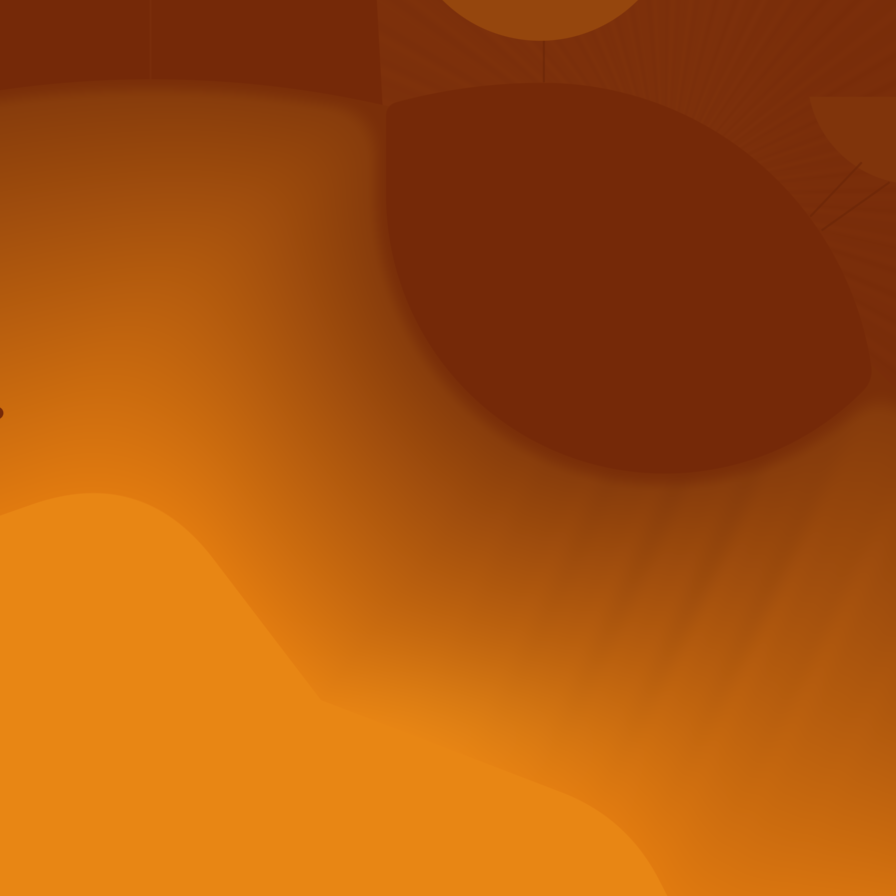
This background is drawn by a Shadertoy shader. Its source:

```glsl
// A warm amber abstract: a dark leaf under a brown sky, over a glowing plateau.
// Circles and half planes give signed distances; the ratio between the distance
// to the dark forms and the distance to the bright ones drives the gradient.

#define LEAF_COLOR   vec3(0.460, 0.162, 0.030)
#define SKY_COLOR    vec3(0.488, 0.188, 0.043)
#define SHADOW_COLOR vec3(0.515, 0.225, 0.045)
#define ORANGE_COLOR vec3(0.882, 0.480, 0.060)
#define AMBER_COLOR  vec3(0.910, 0.525, 0.080)
#define DISC_COLOR   vec3(0.585, 0.275, 0.050)
#define EDGE_SHADE   0.022
#define STREAK_GAIN  0.010
#define RAY_GAIN     0.005

// Smooth maximum and minimum with blend width k
float smoothMax(float a, float b, float k) {
    float h = max(k - abs(a - b), 0.0) / k;
    return max(a, b) + 0.25 * k * h * h;
}

float smoothMin(float a, float b, float k) {
    return -smoothMax(-a, -b, k);
}

float circle(vec2 p, vec2 center, float radius) {
    return length(p - center) - radius;
}

float halfPlane(vec2 p, vec2 point, vec2 normal) {
    return dot(p - point, normal);
}

float segment(vec2 p, vec2 a, vec2 b) {
    vec2 pa = p - a, ba = b - a;
    return length(pa - ba * clamp(dot(pa, ba) / dot(ba, ba), 0.0, 1.0));
}

// Antialiased coverage of the inside of a distance field
float cover(float d) {
    float w = 0.9 / iResolution.y;
    return smoothstep(w, -w, d);
}

// Leaf: round belly with a straight upper left wall, cut by a two-radius cap
float leafShape(vec2 p) {
    vec2 center = vec2(0.742, 0.2174);
    float belly = circle(vec2(p.x, max(p.y, center.y)), center, 0.3112);
    vec2 apex = vec2(0.6055, 0.0924);
    float radius = p.x < apex.x ? 0.625 : 0.371;
    float cap = circle(p, apex + vec2(0.0, radius), radius);
    return smoothMax(belly, cap, 0.012);
}

// Plateau: a rounded hill on the left joined to a lower shoulder
float plateauShape(vec2 p) {
    float hill = smoothMax(halfPlane(p, vec2(0.0, 0.5755), vec2(-0.33, -0.944)),
                           halfPlane(p, vec2(0.2539, 0.6445), vec2(0.795, -0.606)), 0.124);
    float shoulder = smoothMax(halfPlane(p, vec2(0.358, 0.7813), vec2(0.358, -0.934)),
                               halfPlane(p, vec2(0.7448, 1.0), vec2(0.889, -0.458)), 0.052);
    return min(hill, shoulder);
}

// Brown sky with a seam, two discs, fine rays and thin creases
vec3 skyColor(vec2 p) {
    vec2 fromLeaf = p - vec2(0.742, 0.2174);
    float angle = atan(fromLeaf.y, fromLeaf.x);
    float rays = sin(angle * 73.0) + 0.6 * sin(angle * 131.0 + 1.0);
    vec3 right = mix(SKY_COLOR, LEAF_COLOR, 0.4 * smoothstep(0.75, 0.95, p.x));
    right += RAY_GAIN * rays * vec3(0.8, 0.6, 0.2);
    float sideDisc = max(circle(p, vec2(1.0221, 0.0846), 0.1211), 0.108 - p.y);
    right = mix(right, vec3(0.500, 0.203, 0.045), cover(sideDisc));

    float crease = min(segment(p, vec2(0.905, 0.241), vec2(0.961, 0.182)),
                       segment(p, vec2(0.918, 0.2565), vec2(0.992, 0.204)));
    crease = min(crease, segment(p, vec2(0.607, 0.040), vec2(0.607, 0.091)));
    right = mix(right, LEAF_COLOR * 0.92, 0.7 * cover(crease - 0.0012));
    right = mix(right, DISC_COLOR, cover(circle(p, vec2(0.6029, -0.1081), 0.1536)));

    vec3 left = LEAF_COLOR + 0.015 * cover(abs(p.x - 0.168) - 0.001);
    return mix(left, right, cover(0.4206 + 0.054 * p.y - p.x));
}

void mainImage(out vec4 fragColor, in vec2 fragCoord) {
    // Canvas units, with y running down from the top
    vec2 p = fragCoord / iResolution.xy;
    p.y = 1.0 - p.y;

    float horizon = -circle(p, vec2(0.1693, 1.2604), 1.1719);
    float leaf = leafShape(p);
    float plateau = plateauShape(p);

    // Gradient field between the dark and the bright forms
    float toDark = max(smoothMin(horizon, leaf, 0.05), 0.0);
    float toBright = max(smoothMin(plateau, 1.042 - p.y, 0.06), 0.0);
    float glow = toDark / (toDark + toBright + 1e-4);
    vec2 fromNotch = (p - vec2(0.50, 0.80)) / vec2(0.19, 0.09);
    vec3 bright = mix(ORANGE_COLOR, AMBER_COLOR, exp(-dot(fromNotch, fromNotch)));
    vec3 color = mix(SHADOW_COLOR, bright, glow);

    // Soft slanted streaks below the leaf
    float across = dot(p, vec2(0.9, 0.42));
    float streaks = sin(across * 95.0) + 0.5 * sin(across * 177.0 + 1.3);
    vec2 fromStreaks = (p - vec2(0.80, 0.66)) / vec2(0.20, 0.17);
    color += STREAK_GAIN * streaks * exp(-dot(fromStreaks, fromStreaks)) * vec3(1.0, 0.6, 0.1);

    // Layers from back to front
    color = mix(LEAF_COLOR, color, 0.35 + 0.65 * smoothstep(0.0, EDGE_SHADE, toDark));
    color = mix(color, AMBER_COLOR, cover(plateau));
    color = mix(color, LEAF_COLOR, cover(circle(p, vec2(-0.003, 0.461), 0.0068)));
    color = mix(color, skyColor(p), cover(horizon));
    color = mix(color, LEAF_COLOR, cover(leaf));
    fragColor = vec4(color, 1.0);
}
```
